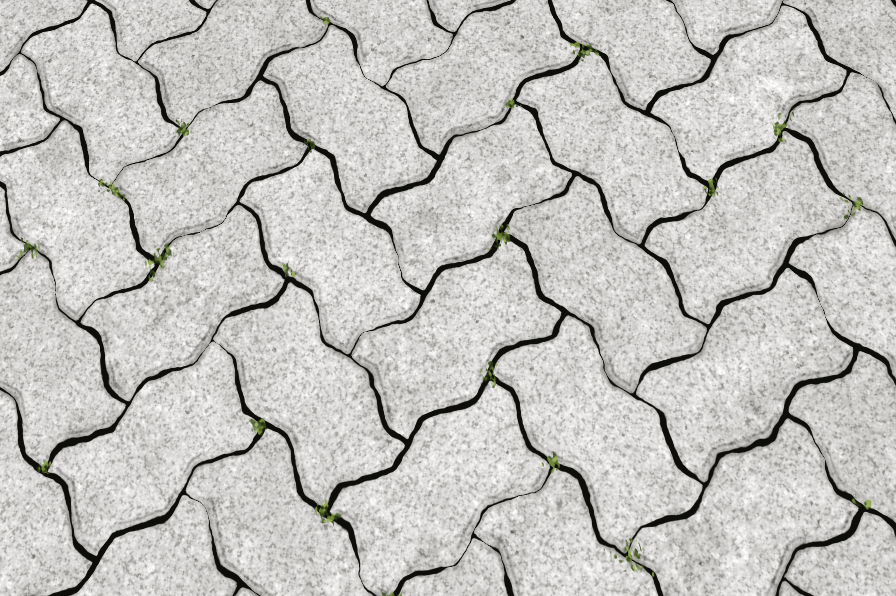
Give the GLSL for this texture, as a Shadertoy shader.

```glsl
const vec3 STONE = vec3(0.832, 0.828, 0.820);
const vec3 JOINT = vec3(0.05, 0.05, 0.04);
const vec3 SOIL = vec3(0.47, 0.46, 0.43);
const vec3 GRASS_DARK = vec3(0.17, 0.24, 0.07);
const vec3 GRASS_LIGHT = vec3(0.55, 0.66, 0.27);
const float CELLS_PER_HEIGHT = 6.2;

float hash(vec2 p) {
    vec3 q = fract(vec3(p.xyx) * 0.1031);
    q += dot(q, q.yzx + 33.33);
    return fract((q.x + q.y) * q.z);
}

float noise(vec2 p) {
    vec2 i = floor(p), f = fract(p);
    f = f * f * (3.0 - 2.0 * f);
    return mix(mix(hash(i), hash(i + vec2(1, 0)), f.x),
               mix(hash(i + vec2(0, 1)), hash(i + vec2(1, 1)), f.x), f.y);
}

float fbm(vec2 p) {
    float sum = 0.0, amp = 0.5;
    for (int i = 0; i < 4; i++) {
        sum += amp * noise(p);
        p = mat2(1.6, 1.2, -1.2, 1.6) * p + 7.3;
        amp *= 0.5;
    }
    return sum / 0.9375;
}

// Perspective ground plane to paver cells, one cell being a paver width
vec2 groundCells(vec2 p) {
    mat3 view = mat3(0.427, -0.0692, -0.03,
                     -0.0588, -0.2538, -0.045,
                     0.79, 0.6725, 1.0);
    vec3 g = inverse(view) * vec3(p, 1.0);
    vec2 ij = g.xy / g.z;
    return vec2(2.0 * ij.x - ij.y, -2.0 * ij.x - ij.y);
}

// Rounded triangle wave that gives the interlocking sides
vec2 zigzag(vec2 t, float amplitude) {
    return amplitude * asin(0.96 * sin(6.28318 * t)) / 1.287;
}

// Herringbone of 2 by 1 blocks: local position in xy, half size in zw
vec4 herringbone(vec2 q) {
    float row = floor(q.y + 0.5);
    float u = mod(q.x - row + 1.0, 4.0), v = q.y - row;
    if (u < 2.0) return vec4(u - 1.0, v, 1.0, 0.5);
    if (u < 3.0) return vec4(u - 2.5, v + 0.5, 0.5, 1.0);
    return vec4(u - 3.5, v - 0.5, 0.5, 1.0);
}

// Depth inside a rounded block, zero at its rim
float blockDepth(vec2 local, vec2 halfSize, float radius) {
    vec2 e = abs(local) - halfSize + radius;
    return radius - length(max(e, 0.0)) - min(max(e.x, e.y), 0.0);
}

// Scattered ragged specks with random size; density from 0 to 1
float specks(vec2 p, float density) {
    vec2 cell = floor(p);
    vec2 center = 0.3 + 0.4 * vec2(hash(cell + 3.1), hash(cell + 8.7));
    float radius = 0.10 + 0.18 * hash(cell + 5.9);
    float dist = length(fract(p) - center) + 0.3 * (noise(p * 4.0) - 0.5);
    return step(hash(cell), density) * (1.0 - smoothstep(radius - 0.1, radius + 0.08, dist));
}

vec3 stoneColor(vec2 c, float id) {
    float tone = 0.05 * (id - 0.5);
    tone += 0.13 * (fbm(c * 3.0 + id * 9.0) - 0.5);
    // Grit, with the darker grains standing out
    float grit = noise(c * 34.0) + noise(c * 61.0 + 4.0) - 1.0;
    tone += 0.13 * grit - 0.10 * smoothstep(0.1, 0.7, -grit);
    tone += 0.06 * specks(c * 8.0 + id * 5.0, 0.35);
    tone -= 0.22 * specks(c * 13.0 + id * 3.0, 0.025);
    // Rough, chipped patches on some blocks
    float rough = smoothstep(0.52, 0.66, fbm(c * 1.5 + 20.0)) * step(0.45, id);
    tone += 0.26 * rough * (fbm(c * 12.0) - 0.56);
    return STONE + tone * vec3(1.0, 1.0, 1.04);
}

// Sparse grass rooted near block corners and spreading along the joints
float grassMask(vec2 q, float depth) {
    vec2 corner = floor(q + vec2(0.5, 0.0)) + vec2(0.0, 0.5);
    vec2 shift = 0.14 * (vec2(hash(corner + 2.0), hash(corner + 9.0)) - 0.5);
    vec2 r = q - corner - shift;
    float radius = 0.08 + 0.15 * hash(corner + 17.0);
    float blades = noise(vec2(q.x - q.y, (q.x + q.y) * 0.5) * 30.0) + noise(q * 15.0);
    float cover = 0.9 - length(r) / radius + 1.1 * (blades - 1.1) - 6.0 * max(depth - 0.03, 0.0);
    return step(hash(corner + 41.0), 0.45) * smoothstep(0.1, 0.5, cover);
}

void mainImage(out vec4 fragColor, in vec2 fragCoord) {
    vec2 p = fragCoord / iResolution.y;
    float px = CELLS_PER_HEIGHT / iResolution.y;
    vec2 c = groundCells(p);

    // Interlocking sides with ragged rims
    vec2 q = c - zigzag(c.yx, 0.09);
    q += 0.06 * (vec2(fbm(c * 6.0), fbm(c * 6.0 + 31.0)) - 0.5);
    vec4 block = herringbone(q);
    float depth = blockDepth(block.xy, block.zw, 0.055);
    float id = hash(floor((q - block.xy) * 2.0 + 0.5) + 60.0);

    // Rim shading: worn bevel, with a broken crease on the lower sides
    vec2 gap = block.zw - abs(block.xy);
    float lower = step(gap.x < gap.y ? block.x : block.y, 0.0);
    float wear = smoothstep(0.2, 0.8, noise(c * 5.0 + 12.0));
    vec3 color = stoneColor(c, id);
    float crease = 1.0 - smoothstep(0.0, 0.03, abs(depth - 0.08));
    color -= 0.24 * crease * lower * wear;
    float rim = 1.0 - smoothstep(0.01, 0.06 + 0.02 * lower, depth);
    color = mix(color, SOIL, 0.6 * rim * (0.3 + 0.7 * wear));

    // Dark joints, narrowing to hairlines in places
    float opening = smoothstep(0.2, 0.8, noise(c * 2.3 + 5.0));
    float width = 0.002 + 0.024 * opening + 0.014 * (noise(c * 11.0) - 0.5) + 0.006 * lower;
    color = mix(JOINT, color, smoothstep(width - 0.7 * px, width + 0.7 * px, depth));

    float blade = noise(c * 36.0 + 9.0);
    vec3 grass = mix(GRASS_DARK, GRASS_LIGHT, smoothstep(0.2, 0.8, blade));
    color = mix(color, grass, 0.8 * grassMask(q, depth));
    fragColor = vec4(clamp(color, 0.0, 1.0), 1.0);
}
```
